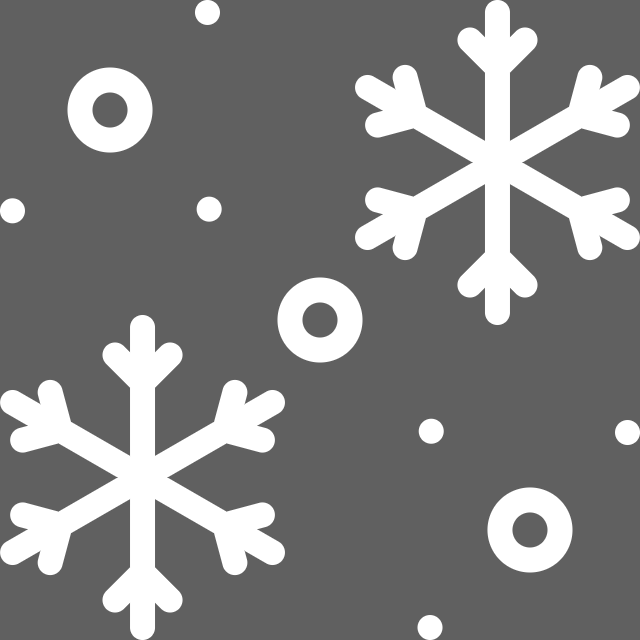
Reproduce this pattern procedurally as a WebGL 2 fragment shader.

```glsl
#version 300 es
precision highp float;
// Winter tile: two six-armed snowflakes, a diagonal of three rings and six dots,
// all flat white on grey. Each shape is a distance function with one shared
// stroke radius; the nearest distance is turned into smooth coverage.

uniform vec2 u_resolution;
out vec4 outColor;

const vec3 BACKGROUND = vec3(0.376);
const vec3 SNOW = vec3(1.0);

// Lengths are fractions of the tile side.
const float TILES = 1.0;
const float STROKE_RADIUS = 0.01953;
const float ARM_LENGTH = 0.2344;
const float BARB_START = 0.1484;
const float BARB_REACH = 0.0430;
const float RING_RADIUS = 0.0469;
const float RING_SPACING = 0.3281;
const vec2 FLAKE_OFFSET = vec2(0.2773, 0.2461);
const vec2 DOTS[6] = vec2[6](
    vec2(0.3242, 0.9805), vec2(0.0195, 0.6706), vec2(0.3268, 0.6732),
    vec2(0.6738, 0.3262), vec2(0.9805, 0.3242), vec2(0.6719, 0.0195));

const float SECTOR = 3.14159265 / 3.0;

float segmentDistance(vec2 p, vec2 a, vec2 b) {
    vec2 ab = b - a;
    float t = clamp(dot(p - a, ab) / dot(ab, ab), 0.0, 1.0);
    return length(p - a - ab * t);
}

// Folds the plane into half of one upright arm, then measures stem and barb.
float snowflakeDistance(vec2 p) {
    float angle = p == vec2(0.0) ? 0.0 : atan(p.x, p.y);
    angle = abs(mod(angle + 0.5 * SECTOR, SECTOR) - 0.5 * SECTOR);
    vec2 q = length(p) * vec2(sin(angle), cos(angle));
    float stem = segmentDistance(q, vec2(0.0), vec2(0.0, ARM_LENGTH));
    vec2 barbRoot = vec2(0.0, BARB_START);
    float barb = segmentDistance(q, barbRoot, barbRoot + BARB_REACH);
    return min(stem, barb);
}

// Distance to the centre lines of every shape in the tile.
float patternDistance(vec2 p) {
    vec2 centred = p - 0.5;

    // Snowflakes, opposite each other about the centre
    float d = min(snowflakeDistance(centred - FLAKE_OFFSET),
                  snowflakeDistance(centred + FLAKE_OFFSET));

    // Rings along the falling diagonal
    for (int i = -1; i <= 1; i++) {
        vec2 ringCentre = float(i) * RING_SPACING * vec2(1.0, -1.0);
        d = min(d, abs(length(centred - ringCentre) - RING_RADIUS));
    }

    // Dots
    for (int i = 0; i < DOTS.length(); i++) {
        d = min(d, length(p - DOTS[i]));
    }
    return d;
}

void main() {
    float scale = TILES / min(u_resolution.x, u_resolution.y);
    vec2 tilePos = fract(gl_FragCoord.xy * scale);
    float edge = patternDistance(tilePos) - STROKE_RADIUS;
    float coverage = clamp(0.5 - edge / scale, 0.0, 1.0);
    outColor = vec4(mix(BACKGROUND, SNOW, coverage), 1.0);
}
```
